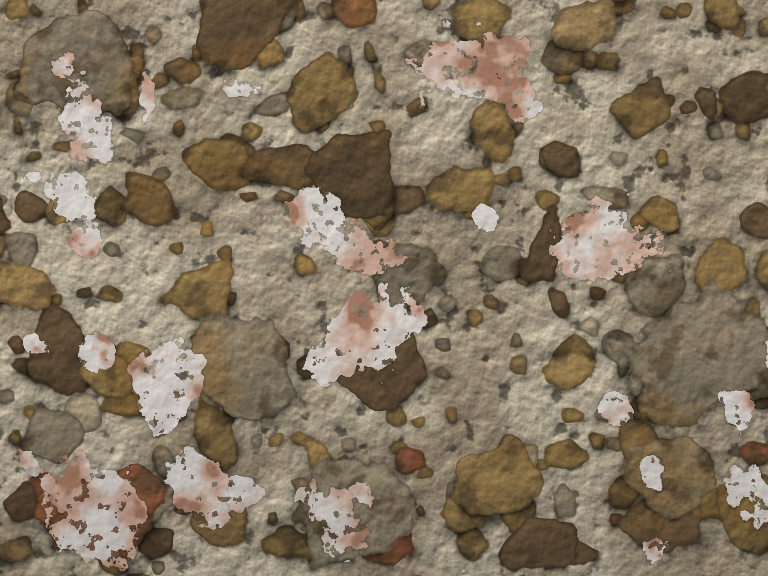
A Shadertoy shader for this texture:

```glsl
// Weathered rubble wall: ochre and brown stones in sandy mortar with flaking pink-white plaster.

vec3 hash3(vec2 p) {
    vec3 h = fract(vec3(p.xyx) * vec3(0.1031, 0.1030, 0.0973));
    h += dot(h, h.yxz + 33.33);
    return fract((h.xxy + h.yzz) * h.zyx);
}

float noise(vec2 p) {
    vec2 cell = floor(p), f = fract(p);
    f = f * f * (3.0 - 2.0 * f);
    return mix(mix(hash3(cell).x, hash3(cell + vec2(1, 0)).x, f.x),
               mix(hash3(cell + vec2(0, 1)).x, hash3(cell + vec2(1, 1)).x, f.x), f.y);
}

float fbm(vec2 p) {
    float sum = 0.0, amp = 0.533;
    for (int i = 0; i < 4; i++) {
        sum += amp * noise(p);
        p = mat2(1.6, 1.2, -1.2, 1.6) * p + 17.3;
        amp *= 0.5;
    }
    return sum;
}

mat2 rotate(float a) { return mat2(cos(a), sin(a), -sin(a), cos(a)); }

// Rounded polygon with uneven sides; zero on its rim, -1 at its centre
float polygon(vec2 q, vec2 seed) {
    float sum = 0.0;
    for (int i = 0; i < 7; i++) {
        vec3 h = hash3(seed + float(i) * 7.7);
        float a = (float(i) + 0.8 * h.x) * 0.898;
        sum += pow(max(dot(q, vec2(cos(a), sin(a))), 0.0) / mix(0.7, 1.1, h.y), 9.0);
    }
    return pow(sum + 1e-9, 1.0 / 9.0) - 1.0;
}

vec3 stoneColor(vec3 pick, float mottle, float stain) {
    vec3 ochre = vec3(0.50, 0.41, 0.26), brown = vec3(0.36, 0.29, 0.21);
    vec3 grey = vec3(0.46, 0.42, 0.35), pale = vec3(0.55, 0.50, 0.41);
    vec3 c = pick.x < 0.40 ? ochre : pick.x < 0.62 ? brown : pick.x < 0.86 ? grey : pale;
    if (pick.x > 0.965) c = vec3(0.47, 0.30, 0.21);
    c = mix(c, vec3(0.48, 0.37, 0.21), 0.6 * smoothstep(0.48, 0.68, stain));
    c = mix(c, vec3(0.29, 0.24, 0.17), 0.65 * smoothstep(0.52, 0.72, mottle));
    return c * (0.88 + 0.24 * pick.y);
}

// One scattered size class of stones, with crevices below them
void layStones(inout vec3 col, vec2 p, float cell, float chance, float seed,
               float ragged, float mottle, float stain, float relief) {
    vec2 home = floor(p / cell);
    for (int j = -1; j <= 1; j++)
    for (int i = -1; i <= 1; i++) {
        vec2 id = home + vec2(i, j) + seed;
        vec3 h = hash3(id), shape = hash3(id + 51.7), pick = hash3(id + 93.1);
        if (h.x > chance) continue;
        vec2 centre = (id - seed + 0.5 + 0.5 * (h.yz - 0.5)) * cell;
        vec2 size = cell * mix(vec2(0.28, 0.22), vec2(0.52, 0.42), shape.xy);
        float turn = pick.z > 0.78 ? 1.4 : 0.0;
        vec2 q = rotate(turn + 0.7 * (shape.z - 0.5)) * (p - centre) / size;
        float d = polygon(q, id) * min(size.x, size.y) + (ragged - 0.5) * cell * 0.3;
        float height = (p.y - centre.y) / size.y;
        float below = 1.0 - smoothstep(-0.8, 0.4, height);
        float gap = mix(0.15, 0.7, below) * smoothstep(0.3, 0.6, mottle);
        col *= 1.0 - gap * exp(-max(d, 0.0) / (0.003 + 0.02 * cell));
        vec3 stone = stoneColor(pick, mottle, stain) * (1.0 + 0.8 * relief);
        stone *= 1.0 + 0.08 * clamp(height, -1.0, 1.0);
        stone *= 1.0 - 0.25 * smoothstep(-0.01, 0.0, d);
        col = mix(col, stone, 1.0 - smoothstep(-0.0015, 0.0015, d));
    }
}

// Ragged plaster remnants, pink where worn thin
void layPlaster(inout vec3 col, vec2 p, float cell, float chance, float seed, float relief) {
    float tear = 2.6 * (fbm(p * 11.0 + seed) - 0.5) + 1.3 * (fbm(p * 48.0) - 0.5);
    float wear = fbm(p * 16.0 + 40.0);
    float flakes = smoothstep(0.64, 0.68, fbm(p * 75.0 + 9.0));
    vec2 home = floor(p / cell);
    for (int j = -1; j <= 1; j++)
    for (int i = -1; i <= 1; i++) {
        vec2 id = home + vec2(i, j) + seed;
        vec3 h = hash3(id), shape = hash3(id + 23.9);
        if (h.x > chance) continue;
        vec2 centre = (id - seed + 0.5 + 0.5 * (h.yz - 0.5)) * cell;
        vec2 size = cell * mix(vec2(0.20, 0.12), vec2(0.36, 0.25), shape.xy);
        float d = length(rotate(2.0 * shape.z - 0.4) * (p - centre) / size) - 1.0 + tear;
        float pink = smoothstep(0.42, 0.66, wear + 0.22 * (shape.x - 0.5));
        vec3 plaster = mix(vec3(0.79, 0.77, 0.75), vec3(0.73, 0.60, 0.53), pink);
        plaster = mix(plaster, vec3(0.55, 0.38, 0.30), 0.7 * smoothstep(0.62, 0.72, wear));
        plaster *= 1.0 + 0.35 * relief;
        col *= 1.0 - 0.18 * (1.0 - smoothstep(0.0, 0.2, d));
        col = mix(col, plaster, (1.0 - smoothstep(-0.04, 0.04, d)) * (1.0 - 0.8 * flakes));
    }
}

void mainImage(out vec4 fragColor, in vec2 fragCoord) {
    vec2 p = fragCoord / iResolution.y;

    // Surface relief lit from above
    vec2 toLight = vec2(-0.003, 0.006);
    float lumps = fbm(p * 32.0), grit = fbm(p * 95.0);
    float relief = 1.1 * (lumps - fbm((p + toLight) * 32.0))
                 + 0.55 * (grit - fbm((p + 0.5 * toLight) * 95.0));
    float ragged = fbm(p * 17.0 + 5.0), mottle = fbm(p * 26.0 + 70.0), stain = fbm(p * 8.0 + 30.0);

    // Sandy mortar with pits
    vec3 col = mix(vec3(0.55, 0.50, 0.42), vec3(0.67, 0.63, 0.55), smoothstep(0.3, 0.65, fbm(p * 6.0)));
    col *= (1.0 + relief) * (0.94 + 0.12 * grit);
    col *= 1.0 - 0.4 * (1.0 - smoothstep(0.22, 0.34, lumps));

    // Small stones first, large ones over them
    layStones(col, p, 0.042, 0.20, 11.0, ragged, mottle, stain, relief);
    layStones(col, p, 0.085, 0.34, 37.0, ragged, mottle, stain, relief);
    layStones(col, p, 0.150, 0.52, 64.0, ragged, mottle, stain, relief);
    layStones(col, p, 0.260, 0.46, 85.0, ragged, mottle, stain, relief);

    layPlaster(col, p, 0.11, 0.16, 19.0, relief);
    layPlaster(col, p, 0.24, 0.42, 58.0, relief);

    // Slight falloff towards the ground
    col *= 0.92 + 0.10 * smoothstep(0.0, 0.5, p.y);
    fragColor = vec4(clamp(col, 0.0, 1.0), 1.0);
}
```
